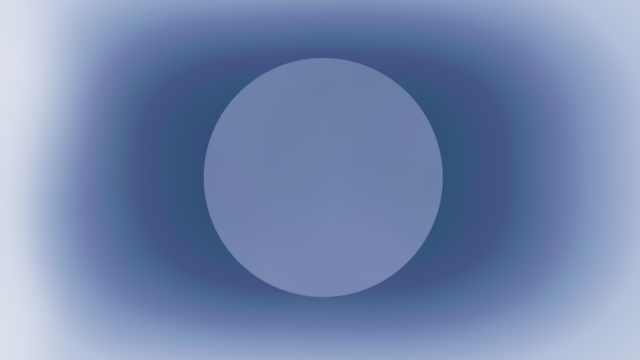
A WebGL 1 fragment shader for this background:

```glsl
precision highp float;
// A pale translucent disc over a dark blue oval that fades into misty light.
// A rounded-oval distance drives a colour ramp; layered sines add soft cloud
// and faint hue bands, and wide glows brighten the left side.

uniform vec2 u_resolution;

// Lengths are in canvas heights, measured from the canvas centre.
const vec2 DISC_CENTER = vec2(0.009, 0.007);
const float DISC_RADIUS = 0.332;
const vec2 OVAL_CENTER = vec2(0.009, 0.023);
const vec2 OVAL_RADII = vec2(0.665, 0.43);
const float OVAL_POWER = 3.0;
const float OVAL_WOBBLE = 0.022;

const vec3 DEEP = vec3(0.20, 0.31, 0.475);
const vec3 NAVY = vec3(0.255, 0.345, 0.525);
const vec3 SLATE = vec3(0.40, 0.485, 0.665);
const vec3 STEEL = vec3(0.50, 0.58, 0.74);
const vec3 HAZE = vec3(0.69, 0.745, 0.85);
const vec3 MIST = vec3(0.76, 0.80, 0.88);
const vec3 GLOW = vec3(0.87, 0.885, 0.93);

const vec3 DISC_TOP = vec3(0.425, 0.50, 0.66);
const vec3 DISC_BOTTOM = vec3(0.465, 0.535, 0.70);
const vec3 HUE_SHIFT = vec3(0.014, -0.010, 0.006);
const float DISC_CLOUD = 0.016;

const float LEFT_EDGE = -0.889;
const float EDGE_WIDTH = 0.11;
const vec2 UPPER_GLOW = vec2(-0.855, 0.30);
const vec2 LOWER_GLOW = vec2(-0.865, -0.43);

// Warped layers of sines, roughly in -1..1.
float cloud(vec2 p) {
  float sum = 0.0;
  float weight = 0.5;
  for (int i = 0; i < 4; i++) {
    p += 0.35 * sin(p.yx * 1.3 + vec2(0.7, 2.1));
    sum += weight * sin(p.x) * cos(p.y);
    p = mat2(1.5, 1.0, -1.0, 1.5) * p + 1.7;
    weight *= 0.5;
  }
  return sum;
}

// Distance from the oval centre, equal to 1 on the rounded oval.
float ovalDistance(vec2 p) {
  vec2 q = pow(abs(p - OVAL_CENTER) / OVAL_RADII, vec2(OVAL_POWER));
  return pow(q.x + q.y, 1.0 / OVAL_POWER);
}

float blob(vec2 p, vec2 center, vec2 size) {
  vec2 q = (p - center) / size;
  return exp(-dot(q, q));
}

float rise(float from, float to, float x) {
  return clamp((x - from) / (to - from), 0.0, 1.0);
}

vec3 ovalRamp(float d) {
  vec3 color = mix(DEEP, NAVY, rise(0.48, 0.76, d));
  color = mix(color, SLATE, rise(0.76, 1.0, d));
  color = mix(color, STEEL, rise(1.0, 1.11, d));
  color = mix(color, HAZE, rise(1.11, 1.35, d));
  return mix(color, MIST, rise(1.35, 1.6, d));
}

vec3 backdrop(vec2 p) {
  float d = ovalDistance(p) + OVAL_WOBBLE * cloud(p * 6.0);
  vec3 color = ovalRamp(d);

  // Alternating violet and teal bands, fading in the light areas.
  float bands = sin(22.0 * d - 1.7 + cloud(p * 5.0 + 3.0));
  color += HUE_SHIFT * bands * (1.0 - rise(0.9, 1.4, d));

  // Light along the left edge, swelling above and below.
  float edge = (p.x - LEFT_EDGE) / EDGE_WIDTH;
  float dark = 1.0 - 0.75 * exp(-edge * edge);
  dark *= 1.0 - 0.75 * blob(p, UPPER_GLOW, vec2(0.17, 0.25));
  dark *= 1.0 - 0.60 * blob(p, LOWER_GLOW, vec2(0.14, 0.20));
  return mix(GLOW, color, dark);
}

vec3 discColor(vec2 p) {
  float height = (p.y - DISC_CENTER.y) / DISC_RADIUS;
  vec3 color = mix(DISC_BOTTOM, DISC_TOP, smoothstep(-1.0, 0.2, height));
  color += DISC_CLOUD * cloud(p * 9.0 + 1.0);
  return color + 0.6 * HUE_SHIFT * cloud(p * 7.0 + 5.0);
}

void main() {
  vec2 p = (gl_FragCoord.xy - 0.5 * u_resolution) / u_resolution.y;
  float pixel = 1.0 / u_resolution.y;
  float edge = length(p - DISC_CENTER) - DISC_RADIUS;
  float inside = 1.0 - smoothstep(-pixel, pixel, edge);
  gl_FragColor = vec4(mix(backdrop(p), discColor(p), inside), 1.0);
}
```
